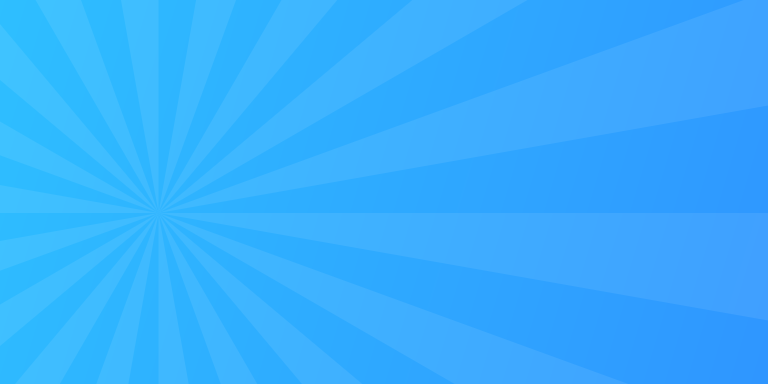
Give the GLSL for this background, as a WebGL 2 fragment shader.

```glsl
#version 300 es
precision highp float;

// Sunburst: pale rays fan out from a point left of centre over a blue gradient.
// The rays are the negative half-waves of a sine around the hub, smoothed by
// their distance to the nearest ray edge; the gradient is linear and tilted.

uniform vec2 u_resolution;
out vec4 fragColor;

const vec3 SKY_CYAN = vec3(0.18, 0.748, 1.0);
const vec3 DEEP_BLUE = vec3(0.184, 0.587, 1.0);
const vec2 HUB = vec2(0.2064, 0.4453);   // fraction of the canvas
const float RAY_COUNT = 18.0;
const float RAY_OPACITY = 0.08;

// Linear blend along the given direction, 0 to 1 from top left to bottom right.
vec3 tiltedGradient(vec2 uv, vec2 direction, vec3 startColor, vec3 endColor) {
    float t = dot(vec2(uv.x, 1.0 - uv.y), direction) / (direction.x + direction.y);
    return mix(startColor, endColor, t);
}

// Coverage of evenly spaced rays around the origin, with soft edges.
float rayMask(vec2 p, float count, float edgeWidth) {
    float wave = sin(atan(p.y, p.x) * count);
    float edgeDistance = -wave * length(p) / count;
    return clamp(edgeDistance / edgeWidth + 0.5, 0.0, 1.0);
}

void main() {
    vec2 uv = gl_FragCoord.xy / u_resolution;
    float pixel = 1.0 / u_resolution.y;
    vec2 fromHub = (uv - HUB) * vec2(u_resolution.x / u_resolution.y, 1.0);

    vec3 color = tiltedGradient(uv, vec2(2.0, 0.3), SKY_CYAN, DEEP_BLUE);
    float rays = rayMask(fromHub, RAY_COUNT, pixel);
    color = mix(color, vec3(1.0), rays * RAY_OPACITY);

    fragColor = vec4(color, 1.0);
}
```
